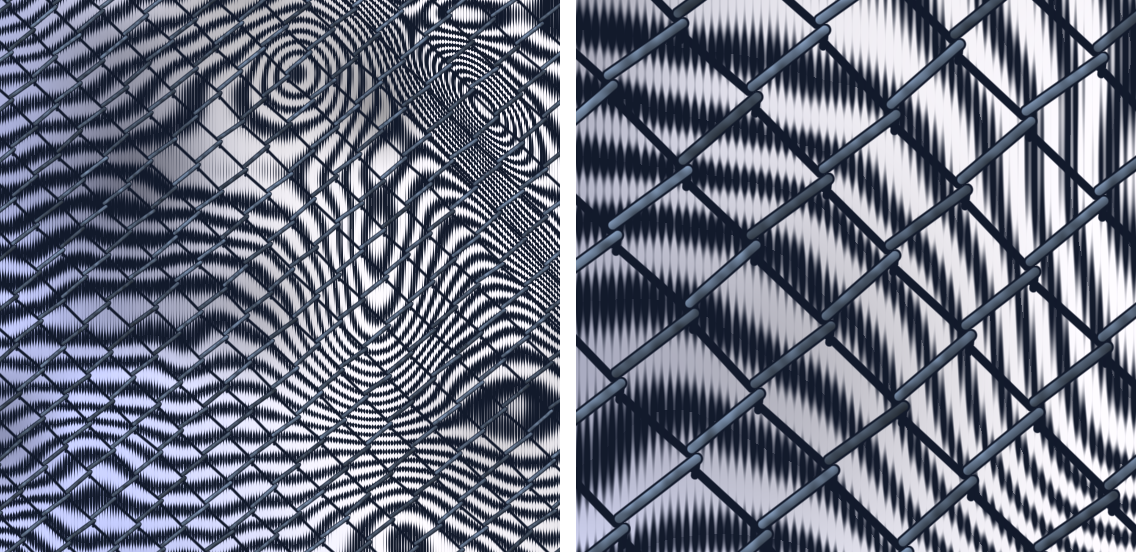
Left: the whole. Right: its middle third, enlarged.
Reproduce this pattern procedurally as a Shadertoy shader.

```glsl
// Chain-link fence in front of two layers of finely ribbed mesh.
// The mesh is a contour field (moire fringes) cut into combs by vertical ribs;
// the fence is a skewed lattice of capsules: pale upstrokes, dark downstrokes.

const float TAU = 6.2831853;
const vec2 JOINT_ORIGIN = vec2(0.4004, 0.5626);
const vec2 DARK_STEP = vec2(0.0432, -0.0475);   // joint to joint, down-right
const vec2 PALE_STEP = vec2(0.0408, 0.0406);    // joint to joint, up-right
const float PALE_RADIUS = 0.0033;
const float DARK_RADIUS = 0.0025;
const float JOINT_JITTER = 0.0045;
const float RIBS = 200.0;                       // ribs per canvas height
const float RIB_CUT = 0.62;                     // how deep ribs comb a fringe
const float RAGGED = 0.7;                       // uneven rib lengths
const float FRINGES = 22.0;                     // fringes per canvas height
const vec3 INK = vec3(0.07, 0.10, 0.17);
const vec3 LILAC = vec3(0.76, 0.79, 0.98);
const vec3 CREAM = vec3(0.95, 0.94, 0.96);
const vec3 STEEL = vec3(0.34, 0.40, 0.48);

float hash(vec2 p) {
    vec3 q = fract(vec3(p.xyx) * 0.1031);
    q += dot(q, q.yzx + 33.33);
    return fract((q.x + q.y) * q.z);
}

float noise(vec2 p) {
    vec2 i = floor(p), f = fract(p);
    f = f * f * (3.0 - 2.0 * f);
    return mix(mix(hash(i), hash(i + vec2(1, 0)), f.x),
               mix(hash(i + vec2(0, 1)), hash(i + vec2(1, 1)), f.x), f.y);
}

// Soft elliptical bump
float bump(vec2 p, vec2 center, vec2 size) {
    vec2 q = (p - center) / size;
    return exp(-dot(q, q));
}

// Signed coordinate across the crowded diagonal fold, and along it
vec2 foldSpace(vec2 p) {
    vec2 n = vec2(0.817, 0.577), q = p - vec2(0.81, 0.775);
    return vec2(dot(q, n), dot(q, vec2(n.y, -n.x)));
}

// Fringe count: level bands at left, a tall plateau, eyes and a fold at right
float fringePhase(vec2 p) {
    float phase = FRINGES * p.y - 13.0 * p.x * smoothstep(0.55, 1.1, p.y);
    float column = exp(-pow(abs(p.x - 0.69) / 0.13, 2.0));
    column *= smoothstep(0.14, 0.48, p.y) * (1.0 - smoothstep(0.82, 1.0, p.y));
    phase = mix(phase, 17.0, column);
    phase += 1.5 * bump(p, vec2(0.69, 0.72), vec2(0.06, 0.07));
    phase += 1.2 * bump(p, vec2(0.68, 0.56), vec2(0.05, 0.08));
    phase -= 3.2 * bump(p, vec2(0.54, 0.875), vec2(0.07, 0.08));
    phase = mix(phase, 6.0, 0.9 * bump(p, vec2(0.91, 0.27), vec2(0.12, 0.14)));
    phase -= 3.0 * bump(p, vec2(0.72, 0.07), vec2(0.12, 0.09));
    phase -= 4.0 * bump(p, vec2(0.83, 0.97), vec2(0.10, 0.07));
    vec2 fold = foldSpace(p);
    phase += 7.0 * tanh(fold.x / 0.055);
    phase += 6.0 * bump(fold, vec2(0.07, 0.02), vec2(0.05, 0.12));
    return phase + 2.0 * noise(p * 6.0) + 0.6 * noise(p * 15.0);
}

vec3 mesh(vec2 p, float px) {
    float phase = fringePhase(p);
    float resolved = 1.0 - smoothstep(0.25, 0.6, fwidth(phase));
    float rib = p.x * RIBS;
    float ribWave = -cos(TAU * rib) * (1.0 - smoothstep(0.45, 0.8, px * RIBS));
    float ragged = RAGGED * (hash(vec2(floor(rib), floor(phase + 0.5))) - 0.5);
    float level = 1.15 * cos(TAU * phase) * resolved + RIB_CUT * ribWave;
    level += ragged * (0.5 + 0.5 * ribWave);
    // Regions where the bright or the dark fringes widen
    level += 0.1 + 0.8 * (noise(p * 3.5 + 3.0) - 0.5);
    level -= 0.35 * exp(-pow(foldSpace(p).x / 0.05, 2.0));
    float light = smoothstep(-0.9, 1.0, level);
    // Uneven daylight behind the mesh
    float glow = 0.68 + 0.6 * noise(p * 4.5 + 7.0);
    glow -= 0.25 * bump(p, vec2(0.35, 0.68), vec2(0.22, 0.10));
    glow -= 0.25 * bump(p, vec2(0.69, 0.79), vec2(0.08, 0.07));
    glow += 0.25 * bump(p, vec2(0.91, 0.75), vec2(0.15, 0.20));
    vec3 tint = mix(LILAC, CREAM, smoothstep(0.2, 0.75, p.x + 0.3 * p.y));
    return mix(INK, tint * min(glow, 1.05), light);
}

// Distance to a segment, and signed side offset
vec2 segment(vec2 p, vec2 a, vec2 b) {
    vec2 q = p - a, d = b - a;
    float along = clamp(dot(q, d) / dot(d, d), 0.0, 1.0);
    return vec2(length(q - d * along), (d.x * q.y - d.y * q.x) / length(d));
}

vec2 joint(vec2 id) {
    vec2 jitter = vec2(hash(id + 50.0), hash(id + 91.0)) - 0.5;
    return JOINT_ORIGIN + DARK_STEP * id.x + PALE_STEP * id.y + JOINT_JITTER * jitter;
}

void mainImage(out vec4 fragColor, in vec2 fragCoord) {
    float px = 1.0 / iResolution.y;
    vec2 p = fragCoord * px;
    vec3 color = mesh(p, px);

    // Nearest wires among the neighbouring joints
    vec2 cell = floor(inverse(mat2(DARK_STEP, PALE_STEP)) * (p - JOINT_ORIGIN));
    float dark = 1.0, pale = 1.0, side = 0.0, tone = 1.0;
    for (int i = -1; i <= 1; i++)
    for (int j = -1; j <= 1; j++) {
        vec2 id = cell + vec2(i, j);
        vec2 here = joint(id), tip = joint(id + vec2(0, 1)) + vec2(0.005, 0.003);
        vec2 below = joint(id + vec2(1, 0)) + vec2(0.0, 0.006);
        dark = min(dark, segment(p, here + vec2(0.003, -0.003), below).x);
        dark = min(dark, segment(p, tip, tip - vec2(0.001, 0.010)).x);
        vec2 stroke = segment(p, here + vec2(0.002, 0.009), tip);
        if (stroke.x < pale) {
            pale = stroke.x;
            side = stroke.y / PALE_RADIUS;
            tone = 0.7 + 0.5 * hash(id + 17.0);
        }
    }

    // Dark wires, rim of the pale wires, then their lit face
    color = mix(color, INK, 1.0 - smoothstep(-px, px, dark - DARK_RADIUS));
    color = mix(color, INK, 1.0 - smoothstep(-px, px, pale - PALE_RADIUS - 0.0006));
    float grain = 0.75 + 0.5 * noise(p * 160.0);
    vec3 metal = STEEL * tone * grain * (0.95 + 0.3 * clamp(side, -1.0, 1.0));
    color = mix(color, metal, 1.0 - smoothstep(-px, px, pale - PALE_RADIUS * 0.8));
    fragColor = vec4(color, 1.0);
}
```
